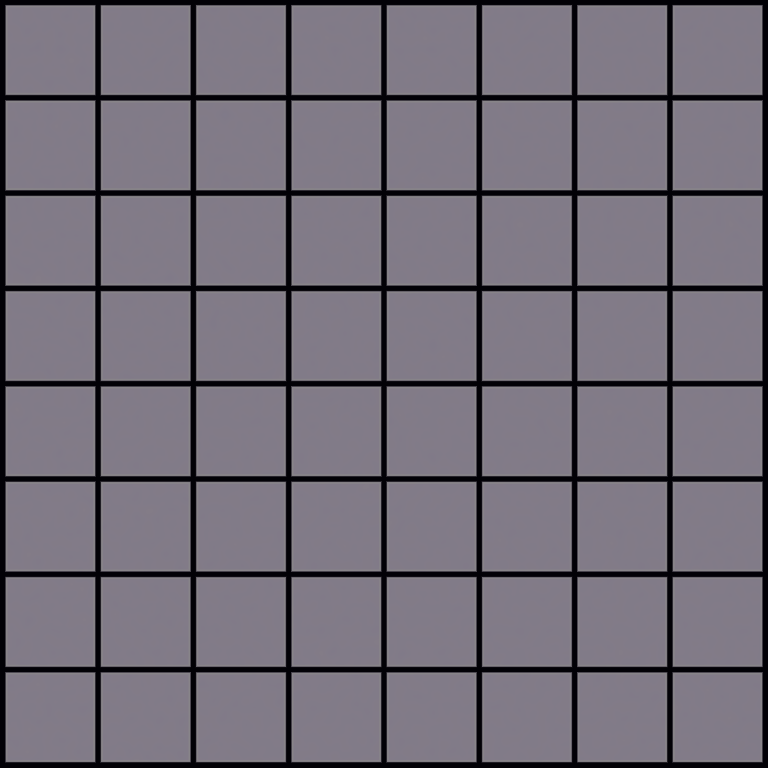
A Shadertoy shader for this pattern:

```glsl
vec2 hashGradient(vec2 cell) {
    vec2 h = vec2(dot(cell, vec2(127.1, 311.7)), dot(cell, vec2(269.5, 183.3)));
    return 2.0 * fract(sin(h) * 43758.5) - 1.0;
}

float gradientNoise(vec2 p) {
    vec2 i = floor(p), f = fract(p);
    vec2 u = f * f * (3.0 - 2.0 * f);
    float low = mix(dot(hashGradient(i), f),
                    dot(hashGradient(i + vec2(1, 0)), f - vec2(1, 0)), u.x);
    float high = mix(dot(hashGradient(i + vec2(0, 1)), f - vec2(0, 1)),
                     dot(hashGradient(i + vec2(1, 1)), f - vec2(1, 1)), u.x);
    return mix(low, high, u.y);
}

// Distance to the nearest line of an 8 by 8 grid; solid beyond its outer lines
float gridDistance(vec2 uv, float pitch) {
    vec2 g = clamp((uv - vec2(0.5, 0.5004)) / pitch, -4.0, 4.0);
    vec2 d = abs(g - round(g)) * pitch;
    return min(d.x, d.y);
}

void mainImage(out vec4 fragColor, in vec2 fragCoord) {
    vec2 uv = fragCoord / iResolution.xy;
    float soft = max(0.0012, 0.7 / min(iResolution.x, iResolution.y));
    float d = gridDistance(uv, 0.1241);

    // Tile face with faint mottling
    vec3 tile = vec3(0.508, 0.482, 0.532);
    tile += 0.008 * gradientNoise(uv * 70.0) * vec3(1.0, 0.6, -0.6);

    // Thin pale rim along each tile edge
    float rim = smoothstep(0.0035, 0.0048, d) * (1.0 - smoothstep(0.0052, 0.0072, d));
    tile = mix(tile, vec3(0.55, 0.545, 0.54), 0.6 * rim);

    // Dark grid lines
    float face = smoothstep(0.0036 - soft, 0.0036 + soft, d);
    fragColor = vec4(mix(vec3(0.008, 0.003, 0.022), tile, face), 1.0);
}
```
